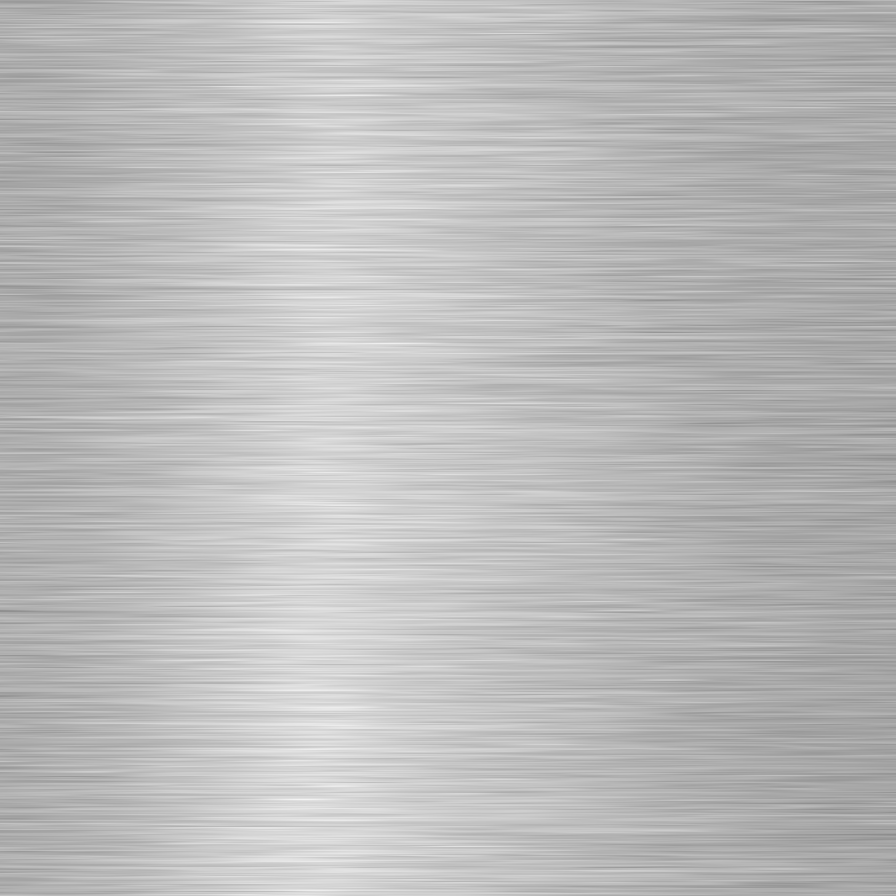
This texture is drawn by a three.js fragment shader. Its source:

```glsl
varying vec2 vUv;

float hash(vec2 p) {
  vec3 q = fract(vec3(p.xyx) * 0.1031);
  q += dot(q, q.yzx + 33.33);
  return fract((q.x + q.y) * q.z);
}

// Smooth noise along one row, shifted at random so rows never line up
float rowNoise(float x, float row, float seed) {
  float shifted = x + 40.0 * hash(vec2(row, seed));
  float cell = floor(shifted);
  float blend = smoothstep(0.0, 1.0, shifted - cell);
  return mix(hash(vec2(cell, row + seed)), hash(vec2(cell + 1.0, row + seed)), blend);
}

// Long horizontal fibres: frequency holds cells across and rows up
float streaks(vec2 uv, vec2 frequency, float seed) {
  vec2 p = uv * frequency;
  float row = floor(p.y);
  float blend = smoothstep(0.2, 0.8, p.y - row);
  return mix(rowNoise(p.x, row, seed), rowNoise(p.x, row + 1.0, seed), blend);
}

float bell(float x, float center, float width) {
  float d = (x - center) / width;
  return exp(-d * d);
}

// Broad vertical reflection, brightest toward the bottom
float sheen(vec2 uv) {
  float center = mix(0.345, 0.37, uv.y);
  float width = mix(0.17, 0.25, smoothstep(-0.04, 0.04, uv.x - center));
  float glow = bell(uv.x, center, width) * mix(0.13, 0.085, uv.y);
  float core = bell(uv.x, center + 0.01, 0.065) * 0.022;
  float leftShade = 0.025 * (1.0 - smoothstep(0.0, 0.2, uv.x));
  float rightShade = mix(0.06, 0.035, uv.y) * smoothstep(0.6, 1.0, uv.x);
  return 0.703 + glow + core - leftShade - rightShade;
}

// Layered brush marks, centred on zero
float brushing(vec2 uv) {
  float grain = 0.075 * (streaks(uv, vec2(4.0, 631.0), 11.0) - 0.5);
  grain += 0.06 * (streaks(uv, vec2(8.0, 433.0), 37.0) - 0.5);
  grain += 0.065 * (streaks(uv, vec2(18.0, 727.0), 59.0) - 0.5);
  grain += 0.025 * (streaks(uv, vec2(5.0, 211.0), 83.0) - 0.5);
  return grain;
}

// Sparse, sharp marks left where the noise peaks
float scratches(vec2 uv, vec2 frequency, float seed) {
  return smoothstep(0.75, 1.0, streaks(uv, frequency, seed));
}

void main() {
  float metal = sheen(vUv) + brushing(vUv);
  metal += 0.06 * scratches(vUv, vec2(6.0, 593.0), 127.0);
  metal -= 0.055 * scratches(vUv, vec2(7.0, 569.0), 163.0);
  gl_FragColor = vec4(vec3(clamp(metal, 0.0, 1.0)), 1.0);
}
```
